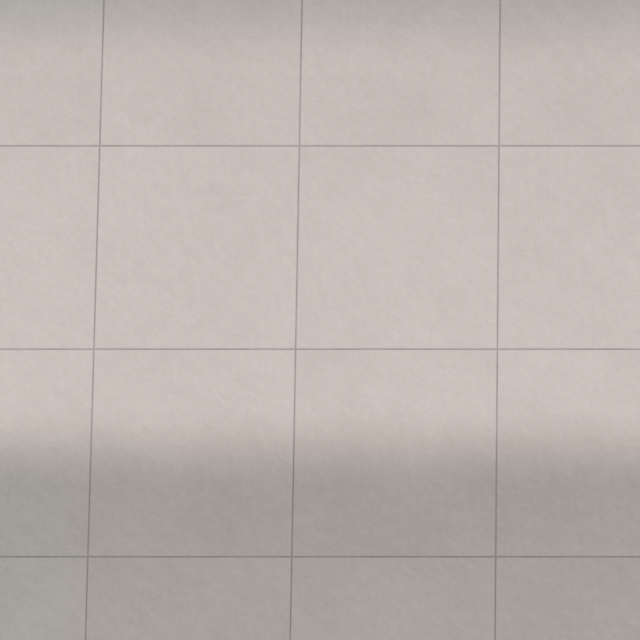
A Shadertoy shader for this texture:

```glsl
// Large matte stone tiles with thin joints, seen in slight perspective.
// A warped grid gives the fine joints; layered value noise gives mottling and grain;
// vertical light bands put the lower third and the top edge in soft shade.

const vec3 LIT_COLOR = vec3(0.795, 0.755, 0.734);
const vec3 SHADE_COLOR = vec3(0.647, 0.618, 0.596);
const vec3 TOP_COLOR = vec3(0.680, 0.658, 0.638);
const vec3 LEFT_TINT = vec3(-0.014, 0.000, -0.002); // cooler shade at the left

const float JOINT_RADIUS = 0.0013;                   // soft falloff of a joint
const float JOINT_DARKNESS = 0.21;
const vec2 COLUMN_PITCH = vec2(0.3200, 0.3095);      // at bottom, at top
const vec2 COLUMN_ANCHOR = vec2(0.7735, 0.7815);     // rightmost joint, bottom and top
const float ROW_ANCHOR = 0.130;                      // height of the lowest joint
const vec2 ROW_RATE = vec2(3.047, 0.106);            // linear and quadratic terms

const vec2 SHADOW_EDGE = vec2(0.235, 0.368);
const float TOP_SHADE_START = 0.89;
const float MOTTLE_STRENGTH = 0.026;
const float STREAK_STRENGTH = 0.026;
const float GRAIN_STRENGTH = 0.017;
const float TILE_VARIATION = 0.005;

float hash(vec2 p) {
    return fract(sin(dot(p, vec2(127.1, 311.7))) * 43758.5453);
}

float noise(vec2 p) {
    vec2 cell = floor(p);
    vec2 f = fract(p);
    f = f * f * (3.0 - 2.0 * f);
    float low = mix(hash(cell), hash(cell + vec2(1.0, 0.0)), f.x);
    float high = mix(hash(cell + vec2(0.0, 1.0)), hash(cell + vec2(1.0)), f.x);
    return mix(low, high, f.y);
}

float fbm(vec2 p) {
    float sum = 0.0;
    float amplitude = 0.5;
    for (int i = 0; i < 4; i++) {
        sum += amplitude * noise(p);
        p = mat2(1.6, 1.2, -1.2, 1.6) * p + 7.3;
        amplitude *= 0.5;
    }
    return sum / 0.9375;
}

// Soft joint profile, widened and weakened where pixels are coarse
float joint(float dist, float pixel) {
    float radius = sqrt(JOINT_RADIUS * JOINT_RADIUS + 0.16 * pixel * pixel);
    return JOINT_RADIUS / radius * exp(-dist * dist / (radius * radius));
}

// Broad lighting from bottom to top
vec3 lighting(vec2 uv) {
    float lit = smoothstep(SHADOW_EDGE.x, SHADOW_EDGE.y, uv.y);
    vec3 shade = SHADE_COLOR + 0.018 * (1.0 - smoothstep(0.0, 0.2, uv.y));
    vec3 color = mix(shade, LIT_COLOR, lit);
    color -= 0.018 * smoothstep(0.6, 0.95, uv.y);
    float top = smoothstep(TOP_SHADE_START, 1.03, uv.y);
    color = mix(color, TOP_COLOR, top);
    float left = 1.0 - smoothstep(0.0, 0.35, uv.x);
    return color + LEFT_TINT * left * max(1.0 - lit, top);
}

void mainImage(out vec4 fragColor, in vec2 fragCoord) {
    vec2 uv = fragCoord / iResolution.xy;
    float pixel = 1.0 / min(iResolution.x, iResolution.y);

    // Grid coordinates: joints lie on whole numbers
    float pitch = mix(COLUMN_PITCH.x, COLUMN_PITCH.y, uv.y);
    float anchor = mix(COLUMN_ANCHOR.x, COLUMN_ANCHOR.y, uv.y);
    float rise = uv.y - ROW_ANCHOR;
    vec2 grid = vec2((uv.x - anchor) / pitch, rise * (ROW_RATE.x + ROW_RATE.y * rise));
    vec2 tile = floor(grid);
    vec2 spacing = vec2(pitch, 1.0 / (ROW_RATE.x + 2.0 * ROW_RATE.y * rise));
    vec2 jointDist = abs(fract(grid + 0.5) - 0.5) * spacing;

    // Stone surface: cloudy mottling, short slanted streaks and fine grain
    vec2 tileShift = 19.0 * vec2(hash(tile), hash(tile + 5.7));
    float mottle = fbm(uv * 9.0 + tileShift) - 0.5;
    vec2 slanted = mat2(0.8, 0.6, -0.6, 0.8) * uv;
    float streak = fbm(slanted * vec2(60.0, 110.0) + tileShift) - 0.5;
    float grain = noise(uv * 260.0) - 0.5;
    float relief = MOTTLE_STRENGTH * mottle + STREAK_STRENGTH * streak
                 + GRAIN_STRENGTH * grain
                 + TILE_VARIATION * (hash(tile + 2.3) - 0.5);

    vec3 color = lighting(uv) + relief;

    // Joints, with slight fading along their length
    float lines = max(joint(jointDist.x, pixel), joint(jointDist.y, pixel));
    float wear = 0.85 + 0.3 * noise(uv * 24.0);
    color *= 1.0 - JOINT_DARKNESS * wear * lines;

    fragColor = vec4(color, 1.0);
}
```
